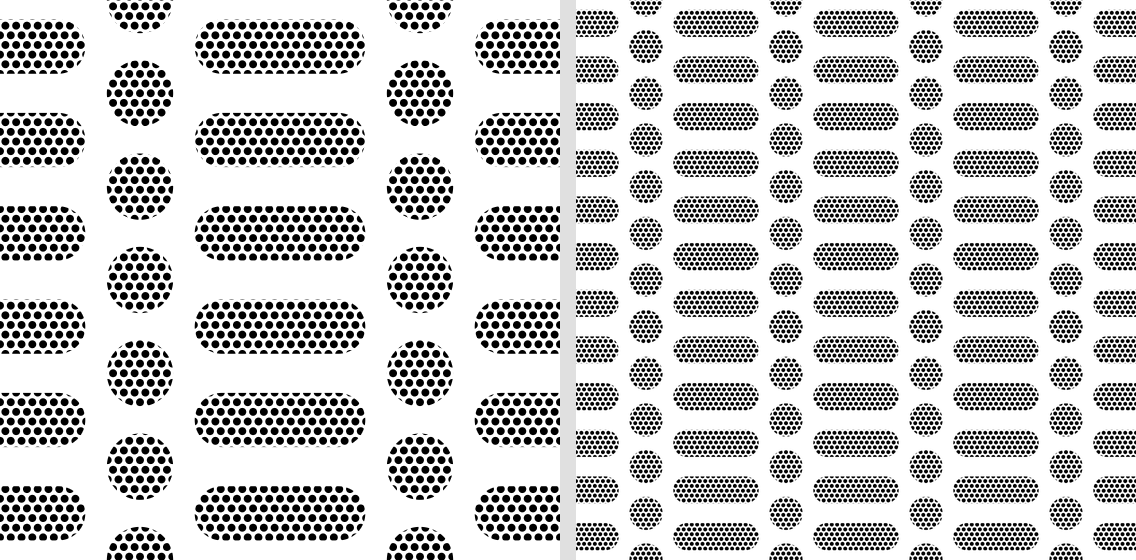
Left: one tile. Right: repeated 2 by 2.
This pattern is drawn by a WebGL 1 fragment shader. Its source:

```glsl
precision highp float;

uniform vec2 u_resolution;

#define CELLS vec2(2.0, 6.0)
#define DOTS vec2(52.0, 58.0)
#define DOT_ROW_PHASE 0.343
#define DOT_RADIUS 0.00703
#define PILL_HALF_LENGTH 0.1523
#define PILL_RADIUS 0.0484
#define DISC_RADIUS 0.0592
#define INK vec3(0.0)
#define PAPER vec3(1.0)

// Signed offset to the nearest whole number
vec2 wrapCentered(vec2 v) {
  return fract(v + 0.5) - 0.5;
}

// Horizontal capsule centred on the origin
float pillDistance(vec2 p) {
  p.x = max(abs(p.x) - (PILL_HALF_LENGTH - PILL_RADIUS), 0.0);
  return length(p) - PILL_RADIUS;
}

// Columns of pills alternating with columns of discs, half a cell apart
float shapeDistance(vec2 p) {
  vec2 cell = p * CELLS;
  vec2 pillOffset = wrapCentered(cell - vec2(0.0, 0.5)) / CELLS;
  vec2 discOffset = wrapCentered(cell - vec2(0.5, 0.0)) / CELLS;
  return min(pillDistance(pillOffset), length(discOffset) - DISC_RADIUS);
}

// Staggered dot screen that runs unbroken behind all the shapes
float dotDistance(vec2 p) {
  vec2 grid = p * DOTS - vec2(0.0, DOT_ROW_PHASE);
  float row = floor(grid.y + 0.5);
  grid.x -= 0.5 * mod(row, 2.0);
  return length(wrapCentered(grid) / DOTS) - DOT_RADIUS;
}

// Antialiased fill, one pixel wide at the edge
float fill(float distance, float pixel) {
  return clamp(0.5 - distance / pixel, 0.0, 1.0);
}

void main() {
  vec2 p = gl_FragCoord.xy / u_resolution;
  float pixel = 1.0 / min(u_resolution.x, u_resolution.y);

  // Shapes act as windows onto the dot screen
  float ink = fill(shapeDistance(p), pixel) * fill(dotDistance(p), pixel);
  gl_FragColor = vec4(mix(PAPER, INK, ink), 1.0);
}
```
